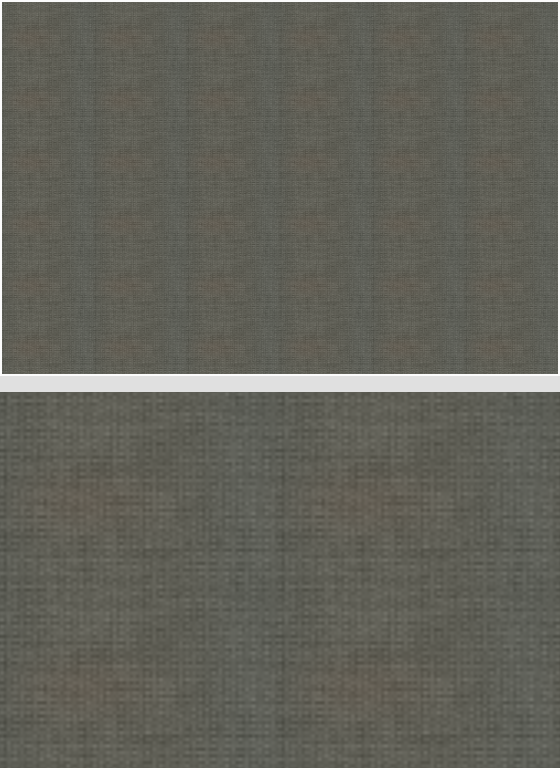
Top: the whole. Bottom: its middle third, enlarged.
This texture is drawn by a WebGL 2 fragment shader. Its source:

```glsl
#version 300 es
precision highp float;

uniform vec2 u_resolution;
out vec4 fragColor;

const vec2 REPEATS = vec2(6.0, 6.0);      // tiles across and down
const vec2 THREADS = vec2(42.0, 28.0);    // warp and weft threads per tile
const float MARGIN = 0.0056;              // border, in canvas heights
const vec3 PAPER = vec3(0.985);
const vec3 CLOTH = vec3(0.372, 0.370, 0.334);
const vec3 WARM_TINT = vec3(0.016, -0.003, -0.008);
const vec3 COOL_TINT = vec3(-0.008, 0.004, 0.014);
const float WEAVE_DEPTH = 0.026;
const float STREAK_DEPTH = 0.055;
const float GRAIN_DEPTH = 0.045;
const float SEAM_DEPTH = 0.022;
const float TAU = 6.2831853;

float hash(vec2 p) {
    vec3 q = fract(p.xyx * vec3(0.1031, 0.1030, 0.0973));
    q += dot(q, q.yzx + 33.33);
    return fract((q.x + q.y) * q.z);
}

// Value noise that wraps after the given number of cells
float wrapNoise(vec2 tile, vec2 cells, float seed) {
    vec2 p = tile * cells;
    vec2 i = floor(p);
    vec2 f = fract(p);
    f = f * f * (3.0 - 2.0 * f);
    vec2 a = mod(i, cells) + seed;
    vec2 b = mod(i + 1.0, cells) + seed;
    float low = mix(hash(a), hash(vec2(b.x, a.y)), f.x);
    float high = mix(hash(vec2(a.x, b.y)), hash(b), f.x);
    return mix(low, high, f.y) - 0.5;
}

// Soft line at a wrapped position along one axis
float seam(float x, float at, float width) {
    float d = abs(fract(x - at + 0.5) - 0.5);
    return exp(-d * d / (width * width));
}

// Interlaced threads: neighbouring columns are half a stitch out of step
float weave(vec2 tile) {
    vec2 p = tile * THREADS;
    float stitches = cos(TAU * 0.5 * p.x) * cos(TAU * p.y);
    float ribs = cos(TAU * p.x) * 0.35 + cos(TAU * p.y) * 0.45;
    return stitches * 0.6 + ribs;
}

vec3 cloth(vec2 tile) {
    // Slubs along the weft and the warp, then fine grain
    float weft = wrapNoise(tile, vec2(7.0, 56.0), 11.0);
    float warp = wrapNoise(tile, vec2(64.0, 5.0), 83.0);
    float grain = wrapNoise(tile, vec2(84.0, 56.0), 151.0);
    float cloud = wrapNoise(tile, vec2(5.0, 4.0), 307.0);
    float shade = WEAVE_DEPTH * weave(tile);
    shade += STREAK_DEPTH * (weft * 0.75 + warp * 0.5);
    shade += GRAIN_DEPTH * grain + 0.012 * cloud;

    // Darker threads at the tile edge and near its middle
    shade -= SEAM_DEPTH * seam(tile.x, 0.51, 0.007) * (0.7 + warp);
    shade -= SEAM_DEPTH * seam(tile.x, 0.01, 0.006) * 0.6;
    shade -= SEAM_DEPTH * seam(tile.y, 0.0, 0.012) * (0.6 + weft);
    shade -= SEAM_DEPTH * seam(tile.y, 0.14, 0.02) * 0.35;
    shade += SEAM_DEPTH * seam(tile.x, 0.94, 0.05) * 0.35;

    // Faint brown patch on the left, blue-grey toward the right
    float warm = seam(tile.x, 0.3, 0.24) * seam(tile.y, 0.42, 0.16);
    float cool = seam(tile.x, 0.9, 0.18);
    return CLOTH + shade + WARM_TINT * warm + COOL_TINT * cool * 0.7;
}

void main() {
    vec2 canvas = vec2(u_resolution.x / u_resolution.y, 1.0);
    vec2 p = gl_FragCoord.xy / u_resolution.y;
    vec2 sheet = (p - MARGIN) / (canvas - 2.0 * MARGIN);
    vec3 color = cloth(fract(sheet * REPEATS));

    // Paper border with a smoothed edge
    vec2 inset = min(p, canvas - p) - MARGIN;
    float pixel = 1.0 / u_resolution.y;
    float inside = smoothstep(-0.5 * pixel, 0.5 * pixel, min(inset.x, inset.y));
    fragColor = vec4(mix(PAPER, color, inside), 1.0);
}
```
